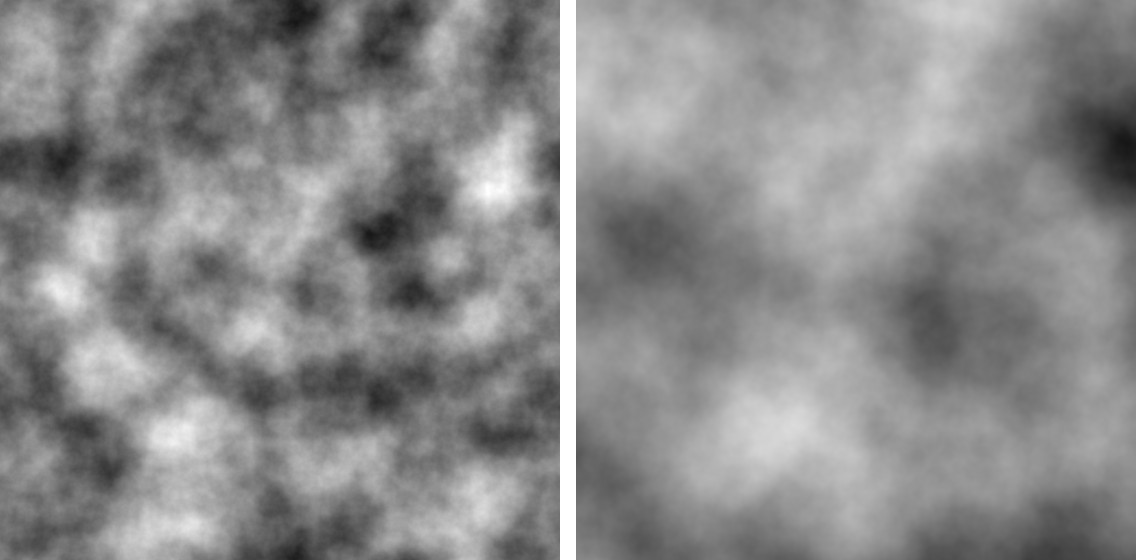
Left: the whole. Right: its middle third, enlarged.
This texture is drawn by a Shadertoy shader. Its source:

```glsl
#define MAX_WAVES 8
#define PEAK_WAVES 2.6
#define DIAGONAL 0.12
#define DETAIL_CELLS 16.0
#define DETAIL_OCTAVES 5
#define DETAIL_AMOUNT 0.4
#define GAIN 0.5
#define MEAN_GREY 0.51
#define CONTRAST 0.47
#define SEED 5.0

const float TAU = 6.2831853;

float hash(vec2 cell, float seed) {
    return fract(sin(dot(cell, vec2(127.1, 311.7)) + seed * 74.7) * 43758.5453);
}

// Broad clouds: whole waves in every direction with random phases
float broadClouds(vec2 uv) {
    float sum = 0.0;
    for (int y = 0; y <= MAX_WAVES; y++) {
        for (int x = -MAX_WAVES; x <= MAX_WAVES; x++) {
            vec2 waves = vec2(x, y);
            float count = length(waves);
            bool mirrored = y == 0 && x <= 0;
            if (mirrored || count > float(MAX_WAVES) + 0.5) continue;
            float amplitude = count / (pow(PEAK_WAVES, 3.0) + count * count * count);
            amplitude *= 1.0 - DIAGONAL * 2.0 * waves.x * waves.y / (count * count);
            sum += amplitude * cos(TAU * (dot(waves, uv) + hash(waves, SEED)));
        }
    }
    return sum;
}

// Slope contribution of one lattice corner, wrapped to the period
float cornerSlope(vec2 cell, vec2 corner, vec2 local, float period, float seed) {
    float angle = TAU * hash(mod(cell + corner, period), seed);
    return dot(vec2(cos(angle), sin(angle)), local - corner);
}

// Gradient noise repeating every period cells
float tiledNoise(vec2 p, float period, float seed) {
    vec2 cell = floor(p);
    vec2 local = p - cell;
    vec2 fade = local * local * local * (local * (local * 6.0 - 15.0) + 10.0);
    float lowerLeft = cornerSlope(cell, vec2(0, 0), local, period, seed);
    float lowerRight = cornerSlope(cell, vec2(1, 0), local, period, seed);
    float upperLeft = cornerSlope(cell, vec2(0, 1), local, period, seed);
    float upperRight = cornerSlope(cell, vec2(1, 1), local, period, seed);
    return mix(mix(lowerLeft, lowerRight, fade.x),
               mix(upperLeft, upperRight, fade.x), fade.y);
}

// Fine detail: octaves shifted so their lattices do not line up
float fineClouds(vec2 uv) {
    float sum = 0.0;
    float amplitude = DETAIL_AMOUNT;
    float cells = DETAIL_CELLS;
    for (int i = 0; i < DETAIL_OCTAVES; i++) {
        float octave = float(i);
        vec2 shift = octave * vec2(0.37, 0.61);
        sum += amplitude * tiledNoise(uv * cells + shift, cells, SEED + octave);
        amplitude *= GAIN;
        cells *= 2.0;
    }
    return sum;
}

void mainImage(out vec4 fragColor, in vec2 fragCoord) {
    vec2 uv = fragCoord / iResolution.xy;
    float grey = MEAN_GREY + CONTRAST * (broadClouds(uv) + fineClouds(uv));
    fragColor = vec4(vec3(clamp(grey, 0.0, 1.0)), 1.0);
}
```
